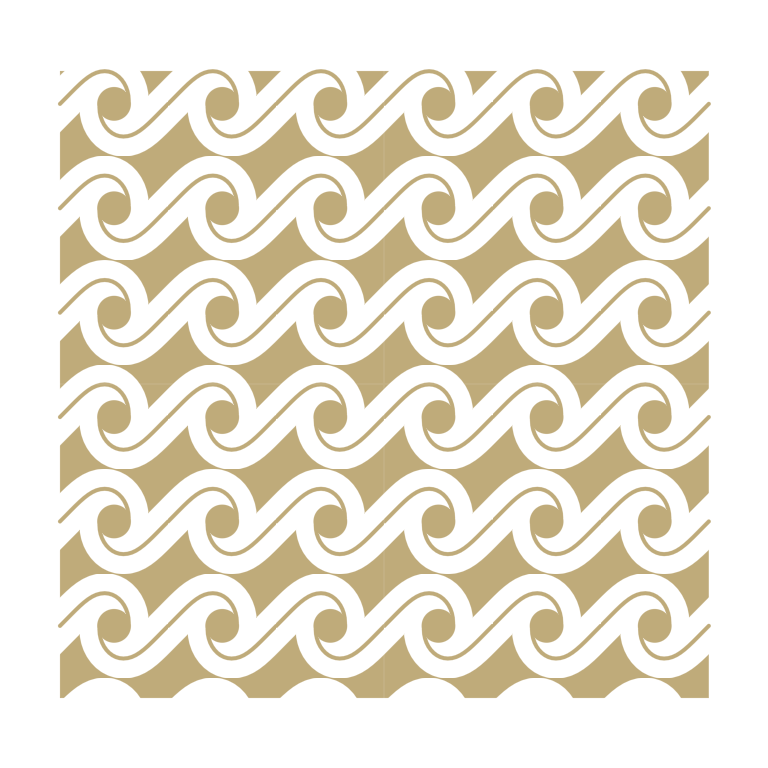
This pattern is drawn by a three.js fragment shader. Its source:

```glsl
varying vec2 vUv;

const float UNITS = 1152.0;               // drawing units across the canvas
const vec2 PERIOD = vec2(162.2, 156.6);   // size of one repeat
const vec2 COUNT = vec2(6.0, 6.0);        // repeats across and down
const vec2 FIRST_EYE = vec2(171.1, 213.2);
const vec2 PANEL_MIN = vec2(90.0, 105.0);
const vec2 PANEL_MAX = vec2(1063.2, 1045.5);
const float BAND_RADIUS = 30.0;
const float LINE_RADIUS = 3.0;
const float EYE_RADIUS = 25.3;
const float EDGE = 1.1;
const vec3 WHITE = vec3(1.0);
const vec3 GOLD = vec3(0.75, 0.67, 0.48);
const int STEPS = 10;

float fill(float d) {
  return 1.0 - smoothstep(-EDGE, EDGE, d);
}

float segmentDistance(vec2 p, vec2 a, vec2 b) {
  vec2 ab = b - a;
  float t = clamp(dot(p - a, ab) / dot(ab, ab), 0.0, 1.0);
  return length(p - a - ab * t);
}

float boxDistance(vec2 p, vec2 low, vec2 high) {
  vec2 d = max(low - p, p - high);
  return length(max(d, 0.0)) + min(max(d.x, d.y), 0.0);
}

vec2 bezier(vec2 a, vec2 b, vec2 c, vec2 d, float t) {
  float s = 1.0 - t;
  return s * s * s * a + 3.0 * s * s * t * b + 3.0 * s * t * t * c + t * t * t * d;
}

float bezierDistance(vec2 p, vec2 a, vec2 b, vec2 c, vec2 d) {
  float nearest = 1e5;
  vec2 previous = a;
  for (int i = 1; i <= STEPS; i++) {
    vec2 next = bezier(a, b, c, d, float(i) / float(STEPS));
    nearest = min(nearest, segmentDistance(p, previous, next));
    previous = next;
  }
  return nearest;
}

// Rising stroke from the cell's left side, then the curl over the eye
float crestDistance(vec2 p) {
  vec2 start = vec2(-0.5 * PERIOD.x, 0.0);
  vec2 top = vec2(-14.0, 49.0);
  vec2 tip = vec2(22.0, 5.0);
  float rise = bezierDistance(p, start, vec2(-52.0, 29.0), vec2(-36.0, 49.0), top);
  float curl = bezierDistance(p, top, vec2(5.9, 49.0), vec2(22.0, 29.3), tip);
  return min(rise, curl);
}

// Crest and its half-turn copy
float waveDistance(vec2 p) {
  return min(crestDistance(p), crestDistance(-p));
}

// The wave joined to the strokes reaching in from both neighbours
float bandDistance(vec2 p) {
  vec2 shift = vec2(PERIOD.x, 0.0);
  float neighbours = min(crestDistance(p - shift), crestDistance(-p - shift));
  return min(waveDistance(p), neighbours);
}

void main() {
  vec2 p = vUv * UNITS;
  vec2 cell = floor((p - FIRST_EYE) / PERIOD + 0.5);
  vec2 endless = p - FIRST_EYE - cell * PERIOD;
  vec2 bounded = p - FIRST_EYE - clamp(cell, vec2(0.0), COUNT - 1.0) * PERIOD;

  // Gold panel crossed by white bands
  float panel = fill(boxDistance(p, PANEL_MIN, PANEL_MAX));
  float band = fill(bandDistance(endless) - BAND_RADIUS);
  float gold = panel * (1.0 - band);

  // Thin round-ended line and eye, free of the panel edge
  float line = fill(waveDistance(bounded) - LINE_RADIUS);
  float eye = fill(length(bounded) - EYE_RADIUS);
  gold = max(gold, max(line, eye));

  // Faint hairline seams through the middle
  vec2 fromMiddle = abs(p - 0.5 * UNITS);
  float seam = fill(min(fromMiddle.x, fromMiddle.y) - 0.5);
  gold *= 1.0 - 0.2 * seam;

  gl_FragColor = vec4(mix(WHITE, GOLD, gold), 1.0);
}
```
